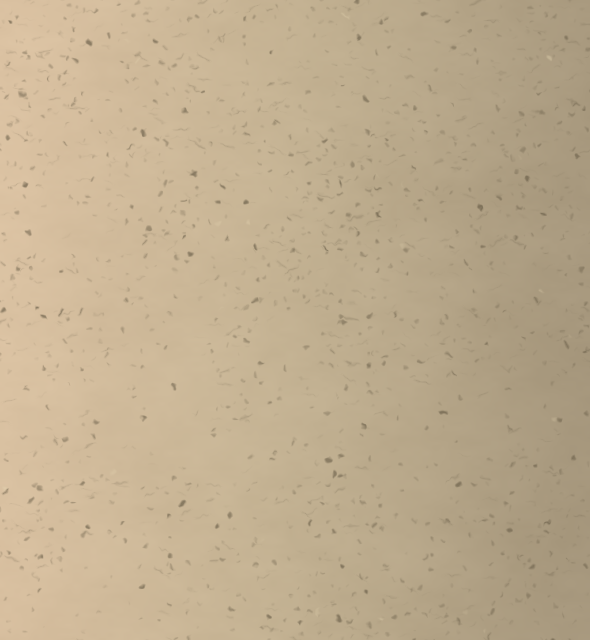
Give the GLSL for this texture, as a Shadertoy shader.

```glsl
#define LEFT_COLOR vec3(0.862, 0.762, 0.637)
#define MIDDLE_COLOR vec3(0.768, 0.700, 0.576)
#define RIGHT_COLOR vec3(0.648, 0.590, 0.487)
#define SPECK_COLOR vec3(0.42, 0.375, 0.29)
#define CHIP_COLOR vec3(0.90, 0.84, 0.70)
#define SPECK_SIZE vec2(0.0042, 0.0024)
#define STRAND_SIZE vec2(0.0085, 0.0013)
#define SPECK_STRENGTH 0.70
#define STRAND_STRENGTH 0.24
#define SOFTNESS 0.0023
#define MOTTLE 0.012
#define CLOUD 0.030

float hash(vec2 p) {
    vec3 q = fract(p.xyx * vec3(0.1031, 0.1030, 0.0973));
    q += dot(q, q.yzx + 33.33);
    return fract((q.x + q.y) * q.z);
}

vec2 hash2(vec2 p) {
    return vec2(hash(p), hash(p + 71.7));
}

float noise(vec2 p) {
    vec2 cell = floor(p);
    vec2 f = fract(p);
    f = f * f * (3.0 - 2.0 * f);
    float low = mix(hash(cell), hash(cell + vec2(1.0, 0.0)), f.x);
    float high = mix(hash(cell + vec2(0.0, 1.0)), hash(cell + vec2(1.0, 1.0)), f.x);
    return mix(low, high, f.y);
}

// Soft scattered ellipses: one candidate per cell, tilted up to +-spread
float flecks(vec2 p, float cells, float density, vec2 size, float spread, float seed) {
    vec2 home = floor(p * cells);
    float edge = max(SOFTNESS, 1.0 / iResolution.y);
    float cover = 0.0;
    for (int j = -1; j <= 1; j++) {
        for (int i = -1; i <= 1; i++) {
            vec2 cell = home + vec2(float(i), float(j));
            vec2 id = cell + seed;
            float cluster = 0.25 + 1.5 * noise(cell / cells * 11.0 + 5.0);
            if (hash(id + 13.1) > density * cluster) continue;

            vec2 d = p - (cell + hash2(id)) / cells;
            float angle = spread * (2.0 * hash(id + 29.3) - 1.0);
            float c = cos(angle), s = sin(angle);
            d = vec2(c * d.x + s * d.y, c * d.y - s * d.x);

            float weight = hash(id + 47.9);
            vec2 radius = size * mix(vec2(0.55), vec2(1.25), hash2(id + 91.3));
            radius *= 0.75 + 0.5 * weight * weight;
            float k = length(d / radius);
            float dist = k * (k - 1.0) / max(length(d / (radius * radius)), 0.001);
            float shape = 1.0 - smoothstep(-edge, edge, dist);
            cover = max(cover, shape * mix(0.25, 1.0, weight * weight));
        }
    }
    return cover;
}

void mainImage(out vec4 fragColor, in vec2 fragCoord) {
    vec2 p = fragCoord / iResolution.y;
    float x = fragCoord.x / iResolution.x;

    // Broad light falloff from left to right
    float fall = x + 0.08 * (0.5 - p.y) + 0.06 * (noise(p * 3.0) - 0.5);
    vec3 color = mix(LEFT_COLOR, MIDDLE_COLOR, smoothstep(-0.15, 0.62, fall));
    color = mix(color, RIGHT_COLOR, smoothstep(0.38, 1.12, fall));

    // Soft clouds and faint grain, stretched sideways
    float cloud = 0.6 * noise(p * vec2(5.0, 7.0) + 31.0) + 0.4 * noise(p * vec2(12.0, 16.0) + 83.0);
    float grain = noise(p * vec2(26.0, 45.0)) + 0.6 * noise(p * vec2(75.0, 130.0)) - 0.8;
    color += CLOUD * (cloud - 0.5) + MOTTLE * grain;

    // Ragged outlines
    vec2 ragged = vec2(noise(p * 170.0), noise(p * 170.0 + 57.0)) - 0.5;
    vec2 q = p + 0.005 * ragged;

    // Thin strands, dark specks and rare pale chips
    float strands = flecks(q, 29.0, 0.60, STRAND_SIZE, 0.6, 11.0);
    float specks = flecks(q, 34.0, 0.52, SPECK_SIZE, 1.5, 203.0);
    float crumbs = flecks(q, 46.0, 0.42, SPECK_SIZE * 0.8, 1.3, 419.0);
    float chips = flecks(q, 20.0, 0.05, SPECK_SIZE * 1.2, 1.5, 631.0);
    color = mix(color, SPECK_COLOR, STRAND_STRENGTH * strands);
    color = mix(color, CHIP_COLOR, 0.4 * chips);
    color = mix(color, SPECK_COLOR, SPECK_STRENGTH * max(specks, 0.6 * crumbs));

    fragColor = vec4(color, 1.0);
}
```
